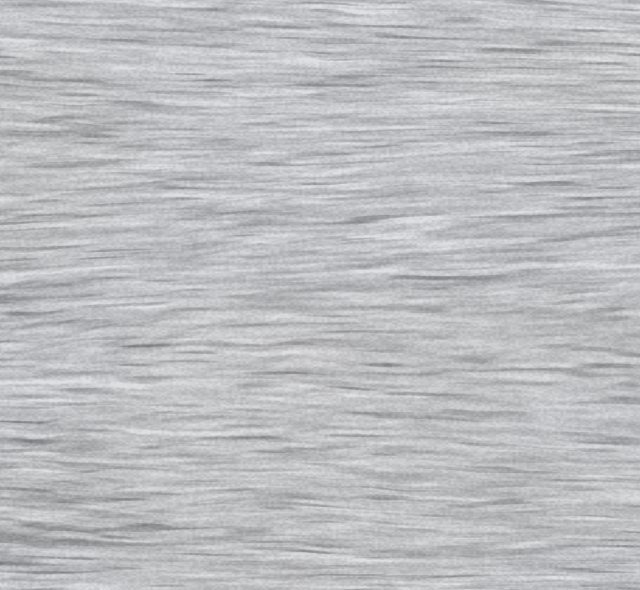
A WebGL 1 fragment shader for this texture:

```glsl
precision highp float;
uniform vec2 u_resolution;

float hash(vec2 p) {
  p = fract(p * vec2(0.1031, 0.1137));
  p += dot(p, p.yx + 33.33);
  return fract((p.x + p.y) * p.x * 7.31);
}

float noise(vec2 p) {
  vec2 i = floor(p), f = fract(p);
  f = f * f * (3.0 - 2.0 * f);
  return mix(mix(hash(i), hash(i + vec2(1.0, 0.0)), f.x),
             mix(hash(i + vec2(0.0, 1.0)), hash(i + 1.0), f.x), f.y);
}

// One row of fibre, shifted at random so that ends do not line up
float fibre(float x, float row) {
  x += 40.0 * hash(vec2(row, 7.0));
  float i = floor(x);
  return mix(hash(vec2(i, row)), hash(vec2(i + 1.0, row)), smoothstep(0.0, 1.0, x - i));
}

float streaks(vec2 p) {
  float row = floor(p.y);
  return mix(fibre(p.x, row), fibre(p.x, row + 1.0), smoothstep(0.0, 1.0, p.y - row));
}

// Light and dark edges side by side, with no broad drift
float relief(vec2 p) {
  return streaks(p) - streaks(p + vec2(0.0, 1.0));
}

void main() {
  vec2 p = gl_FragCoord.xy / u_resolution.y;

  // Grain direction drifts from top to bottom, with a gentle waver
  float slope = -0.035 * sin(7.85 * p.y);
  float wave = 0.010 * noise(p * vec2(4.0, 8.0) + 3.0)
             + 0.004 * noise(p * vec2(16.0, 34.0) + 11.0);
  vec2 along = vec2(p.x, p.y - slope * p.x + wave + 2.0);
  vec2 slanted = vec2(p.x, along.y - 0.16 * p.x + 1.0);

  // Faint bands under thin, broken fibres
  float tone = 0.760 + 0.012 * (p.y - 0.5);
  tone += 0.022 * (streaks(along * vec2(1.5, 18.0)) - 0.5);
  tone += 0.055 * relief(along * vec2(4.0, 72.0) + 50.0);
  tone += 0.085 * (streaks(along * vec2(7.0, 100.0) + 90.0) - 0.5);
  tone += 0.080 * relief(along * vec2(13.0, 165.0) + 130.0);
  tone += 0.060 * (streaks(along * vec2(28.0, 260.0) + 400.0) - 0.5);

  // Dark pores, crossed by slanted strokes mostly on the left
  float pores = smoothstep(0.58, 0.92, streaks(along * vec2(11.0, 165.0) + 170.0));
  float strokes = smoothstep(0.55, 0.92, streaks(slanted * vec2(14.0, 140.0) + 230.0));
  float patches = smoothstep(0.3, 0.65, noise(p * vec2(5.0, 14.0) + 21.0));
  float left = 1.0 - 0.6 * smoothstep(0.15, 0.6, p.x);
  tone -= 0.120 * pores * (0.5 + 0.8 * noise(p * vec2(8.0, 32.0) + 31.0));
  tone -= 0.080 * strokes * patches * left;

  // Pale hairlines and fine surface speckle
  tone += 0.055 * smoothstep(0.65, 0.95, streaks(along * vec2(8.0, 150.0) + 310.0));
  tone += 0.080 * (noise(p * vec2(210.0, 310.0)) - 0.5);

  // Cool grey with faint warm areas
  float warmth = 0.008 * (noise(p * vec2(2.0, 7.0) + 60.0) - 0.5);
  vec3 color = vec3(tone) + vec3(-0.004 + warmth, 0.001, 0.011 - warmth);
  gl_FragColor = vec4(min(color, vec3(0.87, 0.875, 0.89)), 1.0);
}
```
